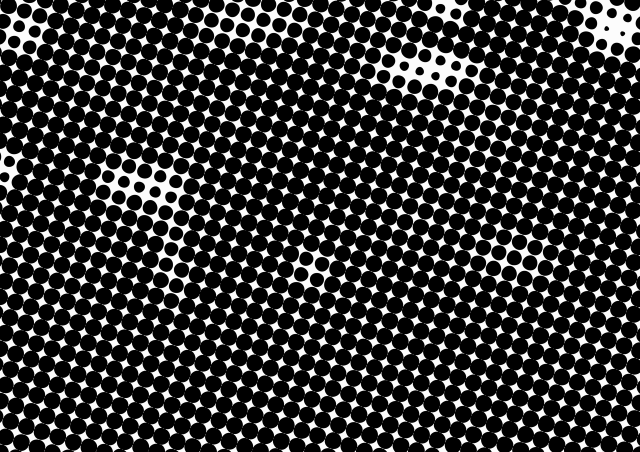
Reproduce this pattern procedurally as a Shadertoy shader.

```glsl
// Tilted halftone screen: black dots on white paper, shrinking inside scattered light patches.
#define PITCH 0.03638
#define TILT 0.3168
#define ORIGIN vec2(0.3088, 0.5864)
#define RADIUS 0.512
#define SMALLEST 0.13
#define MOTTLE 0.018
#define JITTER 0.025
#define WOBBLE 0.009
#define INK vec3(0.0)
#define PAPER vec3(0.99)
#define PATCHES 12

// Light patches: centre xy and half extents zw, in canvas heights
const vec4 PATCH[PATCHES] = vec4[PATCHES](
    vec4(0.267, 0.599, 0.050, 0.040), vec4(0.352, 0.581, 0.050, 0.042),
    vec4(0.380, 0.440, 0.028, 0.110), vec4(0.689, 0.404, 0.030, 0.035),
    vec4(0.945, 0.844, 0.110, 0.034), vec4(1.360, 0.934, 0.055, 0.042),
    vec4(0.987, 0.985, 0.045, 0.032), vec4(0.050, 0.930, 0.050, 0.045),
    vec4(0.009, 0.620, 0.032, 0.042), vec4(0.551, 0.949, 0.130, 0.050),
    vec4(1.290, 1.000, 0.050, 0.030), vec4(1.140, 0.430, 0.090, 0.055));

// How much each patch shrinks the dots, in cells
const float LIGHTNESS[PATCHES] = float[PATCHES](
    0.15, 0.15, 0.09, 0.11, 0.24, 0.37, 0.23, 0.15, 0.22, 0.09, 0.15, 0.06);

vec2 hash22(vec2 p) {
    return fract(sin(vec2(dot(p, vec2(127.1, 311.7)), dot(p, vec2(269.5, 183.3)))) * 4375.85);
}

// Layered sines, roughly -1 to 1
float mottle(vec2 p) {
    return 0.5 * sin(p.x * 9.0 + 2.0 * sin(p.y * 7.0))
         + 0.3 * sin(p.y * 17.0 + 2.0 * sin(p.x * 13.0))
         + 0.2 * sin(p.x * 31.0 - p.y * 27.0);
}

// Dot radius in cells for a dot centred at a canvas position
float dotRadius(vec2 centre) {
    // Broken tone appears mostly in the upper part
    float wear = MOTTLE * mix(0.4, 1.4, smoothstep(0.25, 0.7, centre.y));
    float radius = RADIUS - wear * max(mottle(centre), -0.3);
    for (int i = 0; i < PATCHES; i++) {
        vec2 d = (centre - PATCH[i].xy) / PATCH[i].zw;
        float falloff = dot(d, d);
        radius -= LIGHTNESS[i] * exp(-falloff * falloff);
    }
    return max(radius, SMALLEST);
}

void mainImage(out vec4 fragColor, in vec2 fragCoord) {
    vec2 p = fragCoord / iResolution.y;
    float c = cos(TILT), s = sin(TILT);
    mat2 screen = mat2(c, -s, s, c) * PITCH;
    vec2 q = (p - ORIGIN) * screen / (PITCH * PITCH);
    vec2 nearest = floor(q + 0.5);

    // Union of the neighbouring dots
    float dist = 1e3;
    for (int y = -1; y <= 1; y++) {
        for (int x = -1; x <= 1; x++) {
            vec2 cell = nearest + vec2(x, y);
            vec2 rnd = hash22(cell);
            vec2 d = q - cell - JITTER * (rnd - 0.5);
            float angle = atan(d.y, d.x + 1e-5);
            float lump = WOBBLE * sin(3.0 * angle + 6.283 * rnd.x);
            dist = min(dist, length(d) - dotRadius(ORIGIN + screen * cell) - lump);
        }
    }

    // One-pixel soft edge
    float pixel = 1.0 / (iResolution.y * PITCH);
    float paper = smoothstep(-0.65 * pixel, 0.65 * pixel, dist);
    fragColor = vec4(mix(INK, PAPER, paper), 1.0);
}
```
